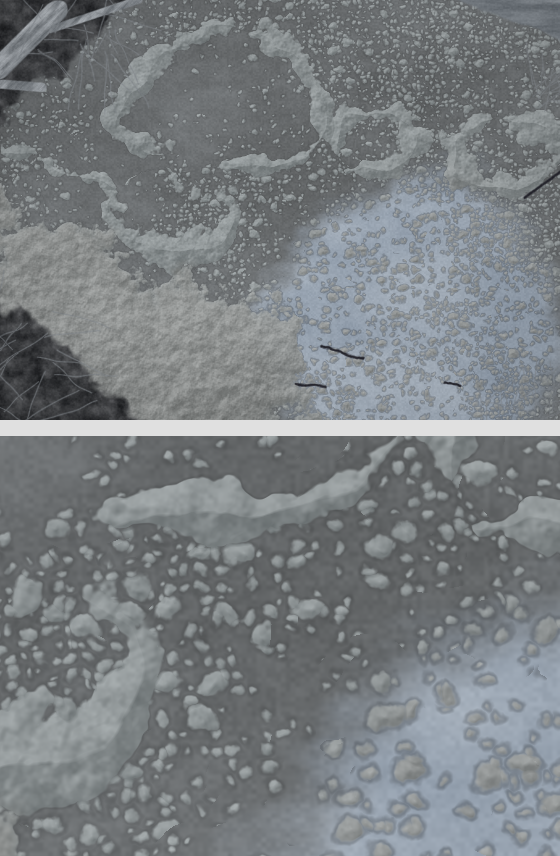
Top, the full canvas; bottom, a detail of the centre.
A Shadertoy shader for this texture:

```glsl
// Muddy pool seen from above: foam streams, scum flecks, a sky reflection and twiggy banks.

float hash(vec2 p) {
    return fract(sin(dot(p, vec2(127.1, 311.7))) * 43758.5453);
}

vec2 hash2(vec2 p) {
    return vec2(hash(p), hash(p + 37.4));
}

float noise(vec2 p) {
    vec2 i = floor(p), f = fract(p);
    f = f * f * (3.0 - 2.0 * f);
    return mix(mix(hash(i), hash(i + vec2(1, 0)), f.x),
               mix(hash(i + vec2(0, 1)), hash(i + vec2(1, 1)), f.x), f.y);
}

// Four octaves, centred on zero
float fbm(vec2 p) {
    float sum = 0.0, amp = 0.5;
    for (int i = 0; i < 4; i++) {
        sum += amp * (noise(p) - 0.5);
        p = mat2(1.6, 1.2, -1.2, 1.6) * p + 5.3;
        amp *= 0.5;
    }
    return sum;
}

float segment(vec2 p, vec2 a, vec2 b) {
    vec2 ab = b - a;
    return length(p - a - ab * clamp(dot(p - a, ab) / dot(ab, ab), 0.0, 1.0));
}

// Scattered round flecks: positive inside
float flecks(vec2 p, float scale, float density) {
    vec2 q = p * scale, cell = floor(q);
    float best = -1.0;
    for (int y = -1; y <= 1; y++)
    for (int x = -1; x <= 1; x++) {
        vec2 id = cell + vec2(x, y);
        float radius = mix(0.12, 0.44, hash(id + 7.7));
        if (hash(id + 3.1) < density)
            best = max(best, radius - length(q - id - 0.2 - 0.6 * hash2(id)));
    }
    return best / scale;
}

// Distance to a spray of thin crossing twigs
float twigs(vec2 p, vec2 centre, vec2 spread, float aim, float seed) {
    float d = 1.0;
    p += 0.012 * vec2(noise(p * 22.0), noise(p * 22.0 + 9.0));
    for (int i = 0; i < 22; i++) {
        vec2 id = vec2(float(i), seed);
        vec2 a = centre + spread * (hash2(id) - 0.5);
        float angle = aim + 2.2 * (hash(id + 11.0) - 0.5);
        vec2 b = a + (0.05 + 0.12 * hash(id + 5.0)) * vec2(cos(angle), sin(angle));
        d = min(d, segment(p, a, b));
    }
    return d;
}

float skyMask(vec2 p) {
    float d = 1.0 - length((p - vec2(1.0, 0.2)) / vec2(0.36, 0.41));
    return smoothstep(-0.12, 0.2, d + 0.5 * fbm(p * 7.0) + 0.12 * fbm(p * vec2(25, 60)));
}

// Solid scum across the lower left
float scumField(vec2 p) {
    float edge = min(0.49 - 0.36 * p.x - p.y, 0.72 - p.x);
    return edge + 0.32 * fbm(p * 9.0) + 0.16 * fbm(p * 38.0);
}

// Floating matter, as a signed height: positive where it covers the water
float foamField(vec2 p) {
    vec2 w = p + 0.13 * vec2(fbm(p * 6.0), fbm(p * 6.0 + 31.0));
    vec4 rings[4] = vec4[4](vec4(0.53, 0.76, 0.23, 0.15), vec4(0.41, 0.51, 0.13, 0.09),
                            vec4(0.87, 0.66, 0.09, 0.08), vec4(1.19, 0.64, 0.13, 0.09));
    float d = segment(w, vec2(0.0, 0.65), vec2(0.32, 0.57));
    for (int i = 0; i < 4; i++) {
        vec4 r = rings[i];
        d = min(d, abs(length((w - r.xy) / r.zw) - 1.0) * min(r.z, r.w));
    }
    float field = 0.015 + 0.11 * fbm(p * 5.0 + 9.0) + 0.07 * fbm(p * 24.0) - d;
    field = max(field, 0.25 * scumField(p));

    // Calm pools hold few flecks
    float calm = smoothstep(1.0, 0.7, length((w - vec2(0.5, 0.76)) / vec2(0.3, 0.18)));
    float density = (0.5 + 1.6 * fbm(p * 4.0 + 3.0)) * (1.0 - 0.8 * calm);
    float sky = skyMask(p) * smoothstep(1.5, 0.6, p.x + 0.6 * abs(p.y - 0.4));
    vec2 q = p + 0.016 * vec2(fbm(p * 55.0), fbm(p * 55.0 + 17.0));
    field = max(field, flecks(q, 85.0, density));
    field = max(field, flecks(q * vec2(0.85, 1.1), 42.0, 0.45 * density + 0.45 * sky));
    return field;
}

void mainImage(out vec4 fragColor, in vec2 fragCoord) {
    vec2 p = fragCoord / iResolution.y;
    p.x *= 4.0 * iResolution.y / (3.0 * iResolution.x);
    float soft = 0.0012 + 0.5 / iResolution.y;

    // Water and reflected sky
    float cloud = fbm(p * 4.0 + 20.0), sky = skyMask(p);
    vec3 color = mix(vec3(0.37, 0.38, 0.385), vec3(0.47, 0.485, 0.495),
                     clamp(0.5 + 1.4 * cloud + 0.7 * fbm(p * vec2(30, 45)), 0.0, 1.0));
    vec3 skyColor = mix(vec3(0.52, 0.57, 0.63), vec3(0.63, 0.67, 0.715),
                        clamp(0.65 + 1.8 * fbm(p * vec2(5, 9) + 8.0), 0.0, 1.0));
    color = mix(color, skyColor, sky);

    // Foam with dark rims and a lit upper edge
    float foam = foamField(p);
    float relief = clamp(18.0 * (foam - foamField(p + vec2(-0.002, 0.003))), -0.07, 0.07);
    color *= 1.0 - 0.2 * (0.4 + 0.6 * sky) * smoothstep(0.004, 0.0, abs(foam + 0.0015));
    float scum = smoothstep(-0.05, 0.05, scumField(p));
    vec3 foamColor = mix(vec3(0.55, 0.575, 0.58), vec3(0.54, 0.55, 0.545), max(scum, sky));
    foamColor += relief + 0.12 * fbm(p * 70.0) + 0.1 * cloud;
    color = mix(color, foamColor, 0.92 * smoothstep(-soft, soft, foam));

    // Banks in the corners
    float rough = 0.14 * fbm(p * 14.0);
    float lowBank = 0.29 - 0.87 * p.x - p.y + rough;
    float topBank = p.y - 0.71 - 0.95 * p.x + rough;
    float farBank = p.y - 1.0 + 0.42 * (p.x - 1.1) + 0.2 * rough;
    vec3 soil = vec3(0.23, 0.235, 0.245) + 0.35 * fbm(p * 45.0);
    color = mix(color, soil, smoothstep(-0.01, 0.015, max(lowBank, topBank)));
    color = mix(color, vec3(0.46, 0.485, 0.51) + 0.3 * fbm(p * vec2(12, 60)),
                smoothstep(-0.003, 0.006, farBank));

    // Bleached log and brush
    float log1 = segment(p + 0.05 * fbm(p * 9.0), vec2(0.0, 0.84), vec2(0.13, 0.97)) - 0.026;
    log1 = min(log1, segment(p, vec2(0.0, 0.8), vec2(0.1, 0.792)) - 0.011);
    log1 = min(log1, segment(p, vec2(0.12, 0.93), vec2(0.33, 1.0)) - 0.009);
    vec3 bark = vec3(0.54, 0.56, 0.58) + 0.5 * fbm(vec2(p.x - p.y, 0.2 * (p.x + p.y)) * 70.0);
    color = mix(color, bark, smoothstep(soft, -soft, log1));
    float brush = twigs(p, vec2(0.17, 0.95), vec2(0.26, 0.16), -1.1, 1.0);
    brush = min(brush, twigs(p, vec2(0.04, 0.12), vec2(0.22, 0.3), 0.2, 2.0));
    brush = min(brush, twigs(p, vec2(1.25, 0.03), vec2(0.2, 0.08), 0.9, 3.0));
    brush = min(brush, twigs(p, vec2(1.32, 0.77), vec2(0.1, 0.06), 0.8, 4.0));
    color = mix(color, vec3(0.5, 0.52, 0.54), 0.7 * smoothstep(soft, -soft, brush - 0.0012));

    // Dark floating sticks
    vec2 q = p + 0.01 * fbm(p * 40.0);
    float stick = segment(q, vec2(0.765, 0.175), vec2(0.865, 0.147));
    stick = min(stick, segment(q, vec2(1.25, 0.53), vec2(1.34, 0.595)));
    stick = min(stick, segment(q, vec2(0.705, 0.086), vec2(0.775, 0.079)));
    stick = min(stick, segment(q, vec2(1.06, 0.089), vec2(1.095, 0.081)));
    color = mix(color, vec3(0.15, 0.15, 0.18), smoothstep(soft, -soft, stick - 0.003));

    // Fine grain and corner falloff
    color += 0.05 * (noise(p * 260.0) - 0.5);
    color *= 1.03 - 0.16 * dot(p - vec2(0.667, 0.45), p - vec2(0.667, 0.45));
    fragColor = vec4(color, 1.0);
}
```
